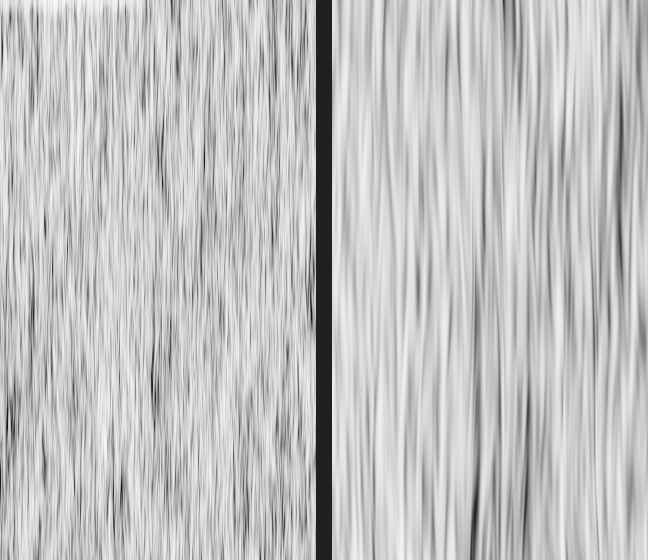
Left: the whole. Right: its middle third, enlarged.
A WebGL 2 fragment shader for this texture:

```glsl
#version 300 es
precision highp float;
// Pale grey vertical fibres, like brushed or combed grain.
// Layers of stretched gradient noise are summed into a bell-shaped value,
// whose exponential gives soft highlights and sparse dark strands.

uniform vec2 u_resolution;
out vec4 fragColor;

const float TAU = 6.2831853;
const float NOISE_GAIN = 4.6;      // brings gradient noise to unit deviation
const float MEDIAN_SHADE = 0.203;
const float SHADE_SPREAD = 0.47;

// Layers: cells across the width, cells along the fibre, weight
const int LAYER_COUNT = 6;
const vec3 LAYERS[LAYER_COUNT] = vec3[](
    vec3(187.0, 13.0, 0.42),
    vec3(131.0, 6.3, 0.64),
    vec3(73.0, 3.7, 0.43),
    vec3(61.0, 1.3, 0.30),
    vec3(23.0, 2.1, 0.28),
    vec3(6.0, 1.7, 0.20));

// Integer hash of a lattice cell, in 0..1
float hash(ivec2 cell, int seed) {
    uint h = uint(cell.x) * 1597334677u ^ uint(cell.y) * 3812015801u;
    h ^= uint(seed) * 2654435769u;
    h = (h ^ (h >> 16)) * 2246822519u;
    h = (h ^ (h >> 13)) * 3266489917u;
    h ^= h >> 16;
    return float(h >> 8) / 16777216.0;
}

float cornerSlope(ivec2 cell, vec2 offset, int seed) {
    float angle = TAU * hash(cell, seed);
    return dot(vec2(cos(angle), sin(angle)), offset);
}

// Gradient noise scaled to roughly unit deviation
float gradientNoise(vec2 p, int seed) {
    ivec2 cell = ivec2(floor(p));
    vec2 f = fract(p);
    vec2 s = f * f * f * (f * (f * 6.0 - 15.0) + 10.0);
    float a = cornerSlope(cell, f, seed);
    float b = cornerSlope(cell + ivec2(1, 0), f - vec2(1, 0), seed);
    float c = cornerSlope(cell + ivec2(0, 1), f - vec2(0, 1), seed);
    float d = cornerSlope(cell + ivec2(1, 1), f - vec2(1, 1), seed);
    return NOISE_GAIN * mix(mix(a, b, s.x), mix(c, d, s.x), s.y);
}

// Sum of stretched layers; uneven shifts along the fibre hide lattice rows
float fibres(vec2 p) {
    float sum = 0.0;
    for (int i = 0; i < LAYER_COUNT; i++) {
        vec3 layer = LAYERS[i];
        vec2 q = p * layer.xy + vec2(0.37, 0.61) * float(i + 1);
        q.y += 0.7 * gradientNoise(vec2(q.x * 0.45, 0.5), 20 + i);
        sum += layer.z * gradientNoise(q, i);
    }
    return sum;
}

// Soft dark strand hanging from the top edge
float hangingStrand(float x, float depth, float centre, float width, float reach) {
    float across = (x - centre) / width;
    return exp(-across * across) * (1.0 - smoothstep(0.0, reach, depth));
}

// Pale frayed patch along the left part of the top edge
float paleEdge(float x, float depth) {
    float fray = 0.055 + 0.012 * gradientNoise(vec2(x * 60.0, 0.5), 40);
    return (1.0 - smoothstep(0.0, fray, depth)) * (1.0 - smoothstep(0.38, 0.50, x));
}

void main() {
    vec2 p = gl_FragCoord.xy / u_resolution.x;
    float depth = (u_resolution.y - gl_FragCoord.y) / u_resolution.x;

    // Slight sideways drift of the fibres
    vec2 bent = p;
    bent.x += 0.0012 * gradientNoise(p * vec2(9.0, 4.0), 50);

    float grain = fibres(bent);
    grain += 1.5 * hangingStrand(bent.x, depth, 0.56, 0.016, 0.45);
    grain += 0.7 * hangingStrand(bent.x, depth, 0.51, 0.045, 0.30);
    grain -= 1.8 * paleEdge(bent.x, depth);

    float tone = 1.0 - MEDIAN_SHADE * exp(SHADE_SPREAD * grain);
    fragColor = vec4(vec3(clamp(tone, 0.06, 1.0)), 1.0);
}
```
